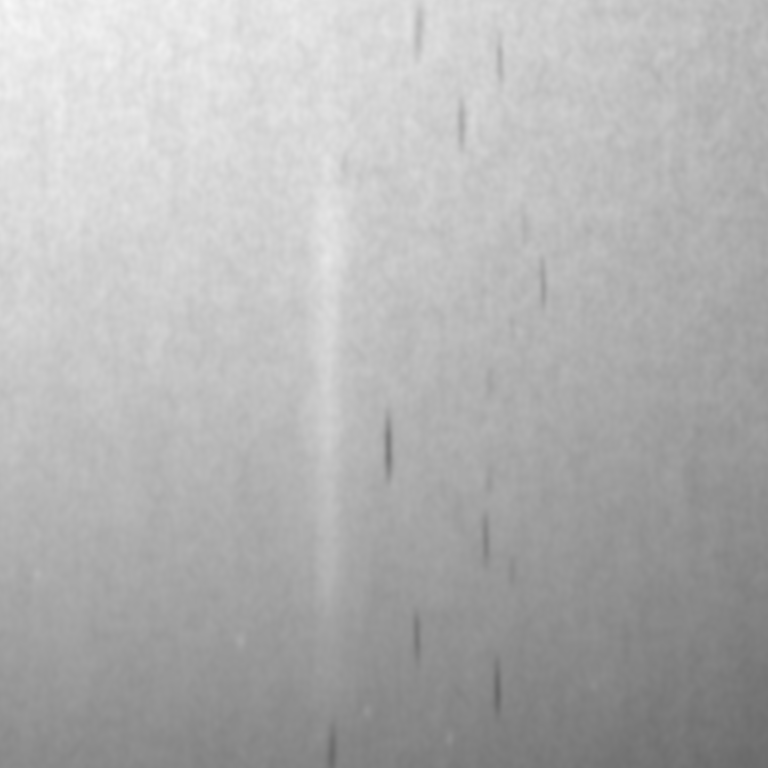
A three.js fragment shader for this texture:

```glsl
varying vec2 vUv;

vec2 hash2(vec2 p) {
  vec3 q = fract(vec3(p.xyx) * vec3(0.1031, 0.1030, 0.0973));
  q += dot(q, q.yzx + 33.33);
  return fract((q.xx + q.yz) * q.zy);
}

float cornerSlope(vec2 cell, vec2 corner, vec2 f) {
  return dot(hash2(cell + corner) * 2.0 - 1.0, f - corner);
}

float gradientNoise(vec2 p) {
  vec2 cell = floor(p);
  vec2 f = fract(p);
  vec2 u = f * f * f * (f * (f * 6.0 - 15.0) + 10.0);
  float low = mix(cornerSlope(cell, vec2(0.0), f), cornerSlope(cell, vec2(1.0, 0.0), f), u.x);
  float high = mix(cornerSlope(cell, vec2(0.0, 1.0), f), cornerSlope(cell, vec2(1.0), f), u.x);
  return mix(low, high, u.y);
}

// Broad light falling off towards the lower right
float lighting(vec2 p) {
  float across = p.x * mix(p.x, 1.0, 0.3);
  return mix(0.54, 0.42, across) + p.y * mix(0.54, 0.45, across) - 0.15 * p.y * p.y;
}

// Pale vertical reflection with a soft halo
float sheen(vec2 p) {
  float x = p.x - 0.428 + 0.006 * gradientNoise(vec2(3.0, p.y * 9.0));
  float core = exp(-pow(abs(x) / 0.021, 2.0));
  float halo = exp(-pow(abs(x + 0.006) / 0.045, 2.0));
  float fade = smoothstep(0.0, 0.42, p.y) * (1.0 - smoothstep(0.62, 0.92, p.y));
  float uneven = 1.0 + 0.5 * gradientNoise(vec2(7.0, p.y * 14.0));
  return (0.055 * core + 0.025 * halo) * (0.12 + 0.88 * fade) * uneven;
}

// Thin dark scratches with tapered ends
float scratches(vec2 p) {
  float dark = 0.0;
  for (int i = 0; i < 15; i++) {
    float n = float(i);
    vec2 place = hash2(vec2(n + 4.0, 17.0));
    vec2 shape = hash2(vec2(n + 31.0, 5.0));
    vec2 center = vec2(0.25 + 0.46 * sqrt(place.x), (n + 0.15 + 0.7 * place.y) / 15.0);
    vec2 d = p - center;
    d.x -= d.y * (shape.y - 0.5) * 0.09;
    float width = mix(0.0045, 0.0065, shape.y);
    float halfLength = mix(0.03, 0.065, shape.x);
    float taper = 1.0 - smoothstep(0.1, 1.0, abs(d.y) / halfLength);
    float depth = mix(0.045, 0.19, shape.x * shape.x);
    dark += depth * taper * exp(-d.x * d.x / (width * width));
  }
  return dark;
}

// Sparse small pale flecks
float flecks(vec2 p) {
  float light = 0.0;
  for (int i = 0; i < 6; i++) {
    vec2 center = hash2(vec2(float(i) + 52.0, 9.0));
    vec2 d = (p - center) / vec2(0.006, 0.009);
    light += 0.045 * exp(-dot(d, d));
  }
  return light;
}

// Cloudy mottling, fine grain and faint brushed lines
float grain(vec2 p) {
  float clouds = 0.028 * gradientNoise(p * vec2(17.0, 13.0) + 5.0);
  float mottle = 0.038 * gradientNoise(p * vec2(46.0, 38.0) + 21.0);
  float fine = 0.034 * gradientNoise(p * vec2(95.0, 78.0) + 43.0);
  float brushed = 0.018 * gradientNoise(p * vec2(48.0, 4.0) + 71.0);
  float strength = mix(0.6, 1.15, smoothstep(0.1, 0.9, p.y));
  return (clouds + mottle + fine) * strength + brushed;
}

void main() {
  float gray = lighting(vUv) + sheen(vUv) + grain(vUv) + flecks(vUv) - scratches(vUv);
  gl_FragColor = vec4(vec3(clamp(gray, 0.0, 1.0)), 1.0);
}
```
